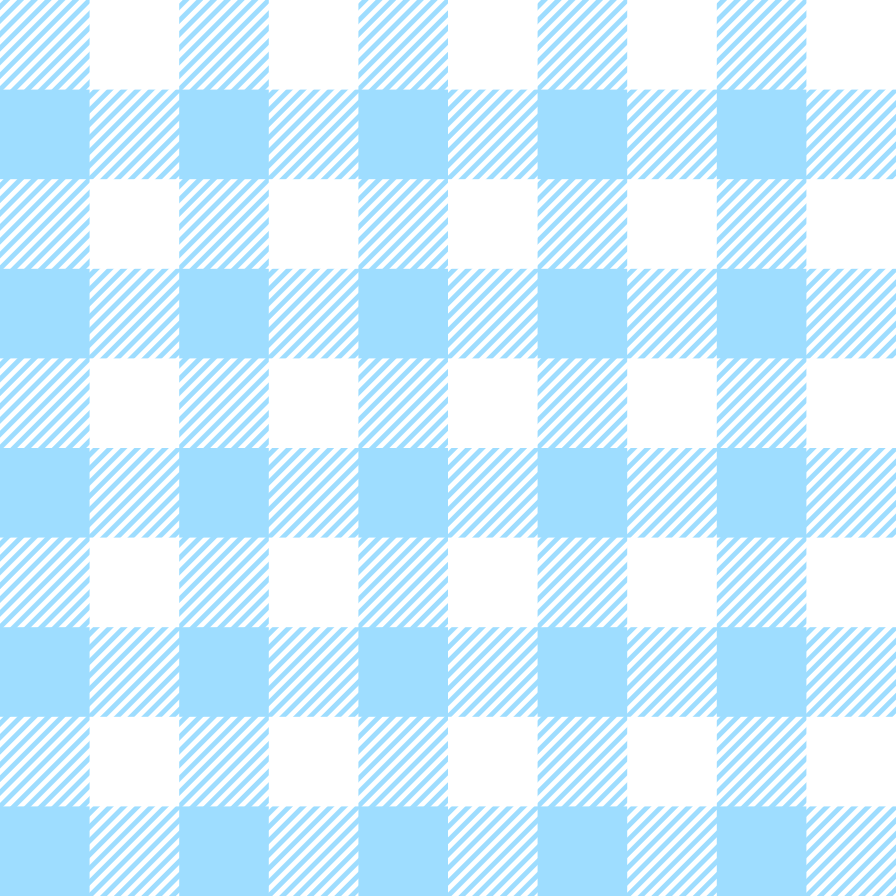
This pattern is drawn by a WebGL 2 fragment shader. Its source:

```glsl
#version 300 es
precision highp float;
// Gingham check: five repeats each way of a solid, two hatched and a white square.
// Vertical and horizontal bands are crossed; where just one of them lies,
// diagonal stripes (13 per repeat) stand in for the half tone.

uniform vec2 u_resolution;
out vec4 fragColor;

// Coverage of a band filling half of each period, centred on phase 0.5.
// pixelSpan is the size of one pixel measured in periods.
float halfBand(float phase, float pixelSpan) {
    float inside = 0.25 - abs(fract(phase) - 0.5);
    return clamp(inside / pixelSpan + 0.5, 0.0, 1.0);
}

void main() {
    vec2 uv = gl_FragCoord.xy / u_resolution;
    vec2 pixel = 1.0 / u_resolution;

    // Crossed bands, with a solid square at the lower left.
    vec2 repeats = uv * 5.0;
    float column = halfBand(repeats.x + 0.25, 5.0 * pixel.x);
    float row = halfBand(repeats.y + 0.25, 5.0 * pixel.y);

    // Rising diagonal stripes, with one on the diagonal of each hatched square.
    float stripe = halfBand((repeats.x - repeats.y) * 13.0, 65.0 * length(pixel));

    // Solid where both bands cross, hatched where only one lies.
    float solid = column * row;
    float hatched = column + row - 2.0 * solid;
    float ink = solid + hatched * stripe;

    vec3 skyBlue = vec3(0.62, 0.867, 1.0);
    fragColor = vec4(mix(vec3(1.0), skyBlue, ink), 1.0);
}
```
